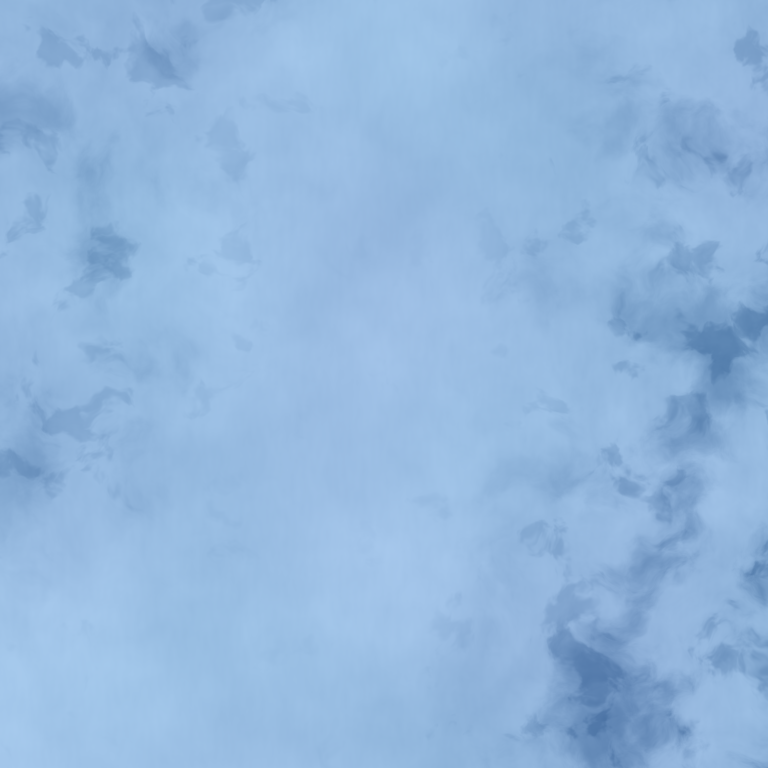
A Shadertoy shader for this texture:

```glsl
// Soft pale blue cloud cover with darker ragged gaps toward the right and lower corner.

#define LIGHT vec3(0.632, 0.770, 0.912)
#define DEEP vec3(0.285, 0.450, 0.640)
#define HAZE_SCALE 3.2
#define HAZE_DEPTH 0.22
#define GAP_SCALE 5.0
#define GAP_DEPTH 0.36
#define WISP_SCALE 11.0
#define WISP_DEPTH 0.24
#define MOTTLE_DEPTH 0.10
#define CORNER_DEPTH 0.36
#define GRAIN_DEPTH 0.014

// Random unit gradient for a lattice cell
vec2 cellGradient(vec2 cell) {
    uvec2 q = uvec2(ivec2(cell) + 4096) * uvec2(1597u, 3812u);
    uint h = (q.x ^ (q.y + 7919u)) * 747796405u;
    h = (h ^ (h >> 15)) * 277803737u;
    h ^= h >> 16;
    float angle = 6.28318 * float(h & 65535u) / 65536.0;
    return vec2(cos(angle), sin(angle));
}

// Gradient noise, roughly -1 to 1
float gradientNoise(vec2 p) {
    vec2 cell = floor(p);
    vec2 f = p - cell;
    vec2 w = f * f * f * (f * (f * 6.0 - 15.0) + 10.0);
    vec2 e = vec2(1.0, 0.0);
    float a = dot(cellGradient(cell), f);
    float b = dot(cellGradient(cell + e.xy), f - e.xy);
    float c = dot(cellGradient(cell + e.yx), f - e.yx);
    float d = dot(cellGradient(cell + e.xx), f - e.xx);
    return 1.5 * mix(mix(a, b, w.x), mix(c, d, w.x), w.y);
}

// Layered noise; each octave is turned to hide the lattice
float fbm(vec2 p, int octaves) {
    mat2 turn = mat2(0.8, 0.6, -0.6, 0.8);
    float sum = 0.0;
    float weight = 0.5;
    for (int i = 0; i < octaves; i++) {
        sum += weight * gradientNoise(p);
        p = turn * p * 2.03 + 17.3;
        weight *= 0.54;
    }
    return sum;
}

// Where the cover thins: both sides of a clear, slightly leaning band
float thinning(vec2 uv) {
    float side = uv.x - 0.36 - 0.2 * uv.y;
    float right = smoothstep(0.02, 0.46, side);
    float left = smoothstep(0.06, 0.34, -side) * smoothstep(0.08, 0.45, uv.y);
    return max(right, 0.72 * left);
}

void mainImage(out vec4 fragColor, in vec2 fragCoord) {
    vec2 uv = fragCoord / iResolution.xy;
    vec2 p = fragCoord / iResolution.y;

    // Gentle billowing distortion shared by the gaps and wisps
    vec2 warp = vec2(fbm(p * 6.0 + 3.1, 4), fbm(p * 6.0 + 41.7, 4));
    vec2 billow = p + 0.045 * warp;
    float thin = thinning(uv + 0.12 * warp);

    // Broad haze: palest low in the clear band, darker toward the top and right
    float shade = 0.052 + 0.07 * (uv.y - 0.3) + 0.08 * thin;
    shade += 0.09 * smoothstep(0.70, 1.05, uv.x) * (1.0 - 0.6 * uv.y);
    shade += HAZE_DEPTH * fbm(p * HAZE_SCALE + 8.4, 4);

    // Soft gaps with crumbly borders
    float gap = fbm(billow * GAP_SCALE + 23.6, 7);
    float gapMask = smoothstep(0.0, 0.46, gap + 0.28 * thin - 0.17);
    shade += GAP_DEPTH * thin * gapMask;

    // Small, firmer-edged wisps, gathered around the gaps
    float wisp = fbm(billow * WISP_SCALE + 61.2, 5);
    float wispMask = smoothstep(0.10, 0.30, wisp + 0.22 * thin + 0.22 * gap - 0.20);
    shade += WISP_DEPTH * wispMask * (0.15 + 0.85 * thin);

    // Fine cloud mottling, stronger where the cover is thin
    shade += MOTTLE_DEPTH * (0.35 + 0.65 * thin) * fbm(billow * 19.0 + 77.0, 5);

    // Deep blue lower right corner and right edge
    float corner = 1.0 - smoothstep(0.0, 0.62, length((uv - vec2(1.0, 0.0)) * vec2(1.5, 0.9)));
    shade += CORNER_DEPTH * corner * smoothstep(-0.25, 0.28, gap + 0.5 * wisp);

    // Faint vertical grain
    shade += GRAIN_DEPTH * gradientNoise(p * vec2(130.0, 40.0));

    // Slight lilac tint drifting through the blue
    vec3 color = mix(LIGHT, DEEP, clamp(shade, -0.06, 1.0));
    color += vec3(0.010, -0.003, 0.003) * gradientNoise(p * 3.0 + 90.0);
    fragColor = vec4(clamp(color, 0.0, 1.0), 1.0);
}
```
